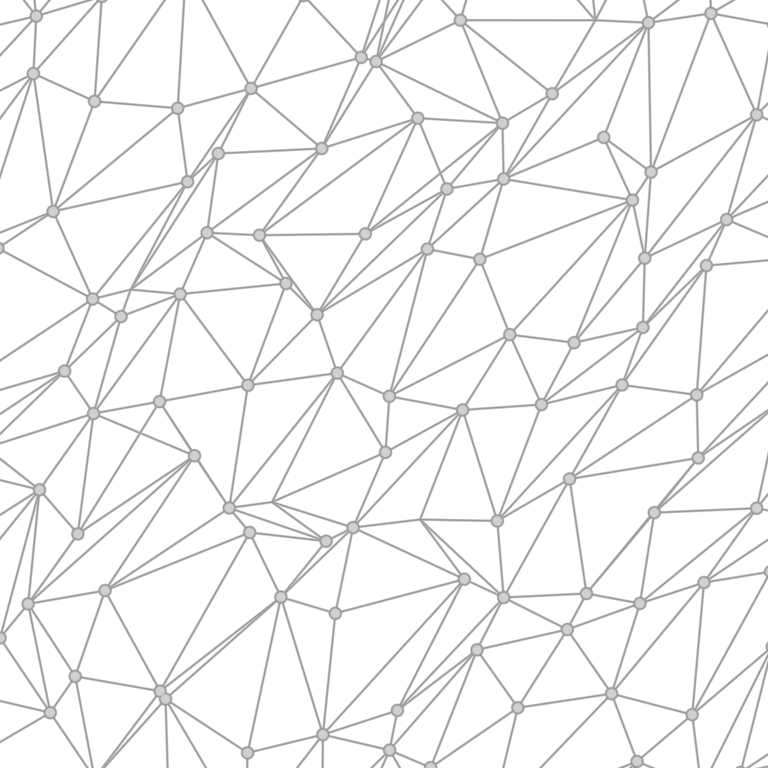
A Shadertoy shader for this pattern:

```glsl
// Irregular triangulated network: thin grey links join scattered round nodes.
// Each cell of a slanted grid holds one jittered node; links run along the
// distorted grid sides and along an interior diagonal of every quad.

const float CELLS       = 9.6;     // grid cells across the canvas
const float TILT        = 0.22;    // grid rotation in radians
const float SHEAR       = 0.5;     // slant that stretches the triangles
const float JITTER      = 0.98;    // share of a cell a node may roam
const float LINE_WIDTH  = 0.0028;
const float NODE_RADIUS = 0.0087;  // outer radius, rim included
const float RIM_WIDTH   = 0.0025;
const float SOFTNESS    = 0.0013;  // half width of the edge ramp
const float LINK_GAPS   = 0.01;    // share of links left out
const float NODE_GAPS   = 0.06;    // share of nodes without a disc
const float LONG_SHARE  = 0.55;    // share of quads taking the longer diagonal
const float CROSS_SHARE = 0.05;    // share of quads with both diagonals
const vec2  GRID_OFFSET = vec2(41.3, 27.6);

const vec3 PAPER = vec3(1.0);
const vec3 LINK  = vec3(0.605);
const vec3 FILL  = vec3(0.815);

// Integer hash: two random values in 0..1 per cell and salt
vec2 hash2(ivec2 cell, int salt) {
    uvec2 v = uvec2(cell + 1000 * (salt + 1)) * 1664525u + 1013904223u;
    v.x += v.y * 1664525u;
    v.y += v.x * 1664525u;
    v ^= v >> 16u;
    v.x += v.y * 1664525u;
    v.y += v.x * 1664525u;
    v ^= v >> 16u;
    return vec2(v & 65535u) / 65535.0;
}

// Maps grid coordinates to canvas units: shear, then rotate, then scale
mat2 gridToCanvas() {
    float c = cos(TILT), s = sin(TILT);
    return mat2(c, s, -s, c) * mat2(1.0, 0.0, SHEAR, 1.0) / CELLS;
}

vec2 nodeAt(ivec2 cell, mat2 toCanvas) {
    vec2 gridPos = vec2(cell) + 0.5 + JITTER * (hash2(cell, 0) - 0.5);
    return toCanvas * (gridPos - GRID_OFFSET);
}

float segmentDistance(vec2 p, vec2 a, vec2 b) {
    vec2 ap = p - a, ab = b - a;
    return length(ap - ab * clamp(dot(ap, ab) / dot(ab, ab), 0.0, 1.0));
}

float cross2(vec2 a, vec2 b) {
    return a.x * b.y - a.y * b.x;
}

// True when e and f lie on opposite sides of the line a-b
bool separates(vec2 a, vec2 b, vec2 e, vec2 f) {
    return cross2(b - a, e - a) * cross2(b - a, f - a) < 0.0;
}

// Distance to the diagonals; a concave quad only allows its interior one
float diagonalDistance(vec2 p, vec2 a, vec2 b, vec2 c, vec2 d, vec2 rnd) {
    float first = segmentDistance(p, a, c);
    float second = segmentDistance(p, b, d);
    if (!separates(a, c, b, d)) return second;
    if (!separates(b, d, a, c)) return first;
    if (rnd.y < CROSS_SHARE) return min(first, second);
    bool firstIsShorter = distance(a, c) < distance(b, d);
    return firstIsShorter != (rnd.x < LONG_SHARE) ? first : second;
}

float coverage(float signedDistance) {
    float ramp = max(SOFTNESS, 0.65 / iResolution.y);
    return 1.0 - smoothstep(-ramp, ramp, signedDistance);
}

void mainImage(out vec4 fragColor, in vec2 fragCoord) {
    vec2 p = fragCoord / iResolution.y;
    mat2 toCanvas = gridToCanvas();
    ivec2 home = ivec2(floor(inverse(toCanvas) * p + GRID_OFFSET));

    // Nearest link and nearest node among the surrounding quads
    float linkDist = 10.0, nodeDist = 10.0;
    for (int y = -2; y <= 1; y++) {
        for (int x = -2; x <= 1; x++) {
            ivec2 cell = home + ivec2(x, y);
            vec2 a = nodeAt(cell, toCanvas);
            vec2 b = nodeAt(cell + ivec2(1, 0), toCanvas);
            vec2 c = nodeAt(cell + ivec2(1, 1), toCanvas);
            vec2 d = nodeAt(cell + ivec2(0, 1), toCanvas);
            vec2 sideRnd = hash2(cell, 1);

            if (sideRnd.x > LINK_GAPS) linkDist = min(linkDist, segmentDistance(p, a, b));
            if (sideRnd.y > LINK_GAPS) linkDist = min(linkDist, segmentDistance(p, a, d));
            linkDist = min(linkDist, diagonalDistance(p, a, b, c, d, hash2(cell, 2)));

            if (hash2(cell, 3).x > NODE_GAPS) nodeDist = min(nodeDist, distance(p, a));
        }
    }

    // Links first, then rimmed discs on top
    vec3 color = mix(PAPER, LINK, coverage(linkDist - 0.5 * LINE_WIDTH));
    color = mix(color, LINK, coverage(nodeDist - NODE_RADIUS));
    color = mix(color, FILL, coverage(nodeDist - NODE_RADIUS + RIM_WIDTH));
    fragColor = vec4(color, 1.0);
}
```
